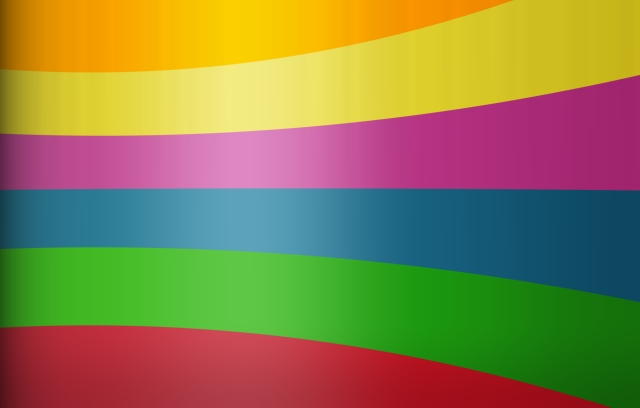
Write a WebGL 1 fragment shader that draws this background.

```glsl
precision highp float;
// Six sweeping colour bands fanning to the right, with a soft vertical sheen and a shaded left side.
uniform vec2 u_resolution;

// Sine-free hash of one number, in 0..1
float hash(float n) {
  n = fract(n * 0.1031);
  n *= n + 33.33;
  return fract(n * (n + n));
}

// Smooth one-dimensional value noise
float noise(float x) {
  float cell = floor(x);
  float t = smoothstep(0.0, 1.0, x - cell);
  return mix(hash(cell), hash(cell + 1.0), t);
}

// Height of a parabolic band edge
float arc(float x, float centre, float height, float bend) {
  float d = x - centre;
  return height + bend * d * d;
}

// Antialiased coverage of the area below an edge
float below(float y, float edge, float pixel) {
  return 1.0 - smoothstep(-0.75 * pixel, 0.75 * pixel, y - edge);
}

// Colour along a band: lit left, pale sheen, deep right, far end
vec3 ramp(float x, vec3 lit, vec3 sheen, vec3 deep, vec3 far) {
  vec3 c = mix(lit, sheen, smoothstep(0.13, 0.38, x));
  c = mix(c, deep, smoothstep(0.38, 0.68, x));
  return mix(c, far, smoothstep(0.62, 1.0, x));
}

// Darkening towards the left side and the bottom
float shade(vec2 p) {
  float side = 1.0 - 0.53 * exp(-p.x / 0.045);
  float base = 1.0 - 0.17 * smoothstep(0.22, 0.0, p.y);
  return side * base;
}

void main() {
  vec2 p = gl_FragCoord.xy / u_resolution;
  float pixel = 1.0 / u_resolution.y;

  // Band colours, top to bottom
  vec3 orange = ramp(p.x, vec3(0.98, 0.63, 0.0), vec3(0.98, 0.81, 0.0),
                     vec3(0.97, 0.57, 0.0), vec3(0.90, 0.47, 0.0));
  vec3 yellow = ramp(p.x, vec3(0.89, 0.83, 0.20), vec3(0.95, 0.92, 0.50),
                     vec3(0.87, 0.81, 0.17), vec3(0.78, 0.71, 0.10));
  vec3 magenta = ramp(p.x, vec3(0.77, 0.31, 0.59), vec3(0.87, 0.53, 0.76),
                      vec3(0.71, 0.20, 0.51), vec3(0.63, 0.14, 0.43));
  vec3 blue = ramp(p.x, vec3(0.17, 0.49, 0.59), vec3(0.36, 0.64, 0.73),
                   vec3(0.09, 0.38, 0.50), vec3(0.05, 0.28, 0.38));
  vec3 green = ramp(p.x, vec3(0.26, 0.74, 0.14), vec3(0.37, 0.78, 0.27),
                    vec3(0.11, 0.60, 0.06), vec3(0.08, 0.44, 0.04));
  vec3 red = ramp(p.x, vec3(0.77, 0.18, 0.24), vec3(0.82, 0.29, 0.34),
                  vec3(0.77, 0.07, 0.13), vec3(0.70, 0.05, 0.10));

  // Stack the bands, each covering the one above
  vec3 colour = orange;
  colour = mix(colour, yellow, below(p.y, arc(p.x, 0.143, 0.8224, 0.4076), pixel));
  colour = mix(colour, magenta, below(p.y, arc(p.x, 0.16, 0.6673, 0.2112), pixel));
  colour = mix(colour, blue, below(p.y, arc(p.x, 0.45, 0.5382, -0.0169), pixel));
  colour = mix(colour, green, below(p.y, arc(p.x, 0.15, 0.3939, -0.1864), pixel));
  colour = mix(colour, red, below(p.y, arc(p.x, 0.14, 0.2027, -0.3033), pixel));

  // Faint vertical streaks, strongest near the top
  float streak = (noise(p.x * 70.0) - 0.5) * 0.025 * smoothstep(0.3, 0.9, p.y);

  gl_FragColor = vec4(colour * shade(p) * (1.0 + streak), 1.0);
}
```
